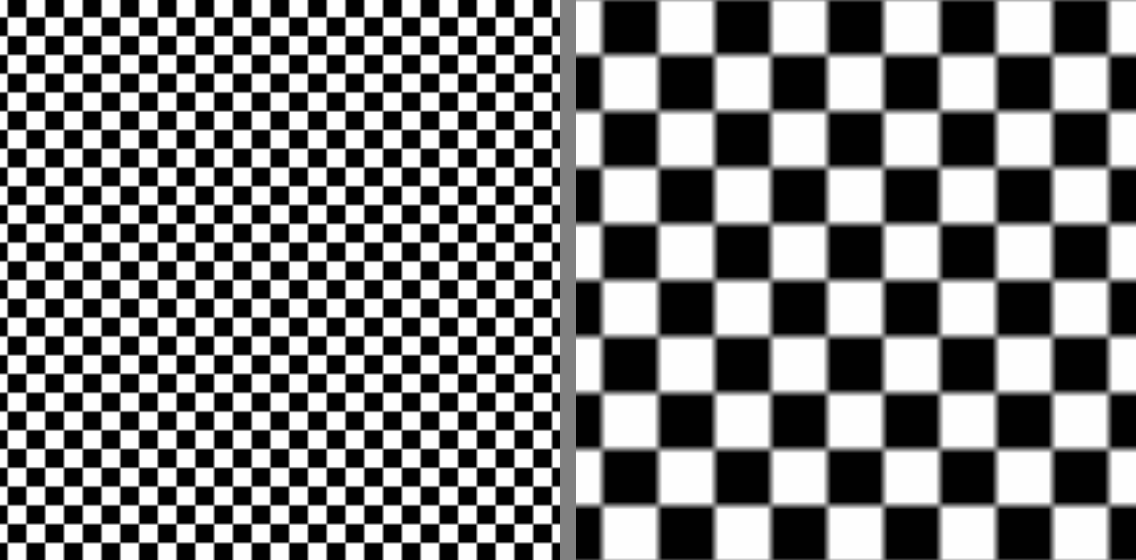
Left, the full canvas; right, a detail of the centre.
This pattern is drawn by a Shadertoy shader. Its source:

```glsl
// Black and white checkerboard with softly blended grey edges.

// Signed distance to the nearest cell border: positive in even cells, negative in odd ones.
vec2 signedBorderDistance(vec2 cell) {
    return 0.5 - abs(mod(cell + 0.5, 2.0) - 1.0);
}

void mainImage(out vec4 fragColor, in vec2 fragCoord) {
    // Grid of just under 30 cells, shifted so the border cells are cut
    float cellsAcross = 29.837;
    vec2 cell = fragCoord / iResolution.y * cellsAcross + vec2(0.592, 0.087);

    // Soft edge, never narrower than a pixel
    float halfEdge = max(0.07, 0.5 * cellsAcross / iResolution.y);
    vec2 side = clamp(signedBorderDistance(cell) / halfEdge, -1.0, 1.0);

    // Cells are dark where both parities agree
    float parity = side.x * side.y;
    fragColor = vec4(vec3(mix(0.995, 0.005, 0.5 + 0.5 * parity)), 1.0);
}
```
